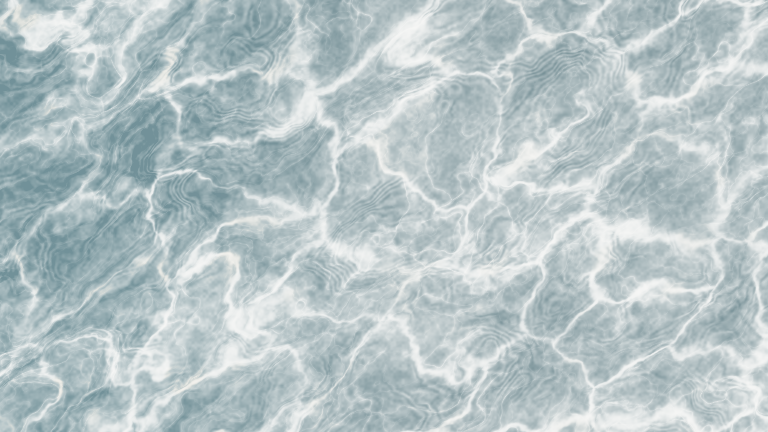
This texture is drawn by a WebGL 1 fragment shader. Its source:

```glsl
precision highp float;
uniform vec2 u_resolution;

#define CELL_SCALE 4.5
#define WARP 0.40
#define LINE_WIDTH 0.095
#define LINE_GAIN 0.40
#define GLOW_GAIN 0.27
#define WEB_GAIN 0.30
#define RIPPLE_GAIN 0.24
#define PATCH_GAIN 0.50
#define GRAIN_GAIN 0.30
#define BASE_LIGHT 0.27
#define DEEP_WATER vec3(0.47, 0.57, 0.595)
#define SUNLIT vec3(0.97, 0.97, 0.965)

float hash(vec2 p) {
  return fract(sin(dot(p, vec2(127.1, 311.7))) * 43758.5453);
}

vec2 hash2(vec2 p) {
  return vec2(hash(p), hash(p + 57.3));
}

float noise(vec2 p) {
  vec2 i = floor(p), f = fract(p);
  f = f * f * (3.0 - 2.0 * f);
  return mix(mix(hash(i), hash(i + vec2(1.0, 0.0)), f.x),
             mix(hash(i + vec2(0.0, 1.0)), hash(i + 1.0), f.x), f.y);
}

float fbm(vec2 p) {
  float sum = 0.0, amp = 0.533;
  for (int i = 0; i < 4; i++) {
    sum += amp * noise(p);
    p = mat2(1.6, 1.2, -1.2, 1.6) * p + 7.1;
    amp *= 0.5;
  }
  return sum;
}

vec2 warp(vec2 p) {
  return vec2(fbm(p), fbm(p + 31.7)) - 0.5;
}

// Gap between the two nearest seeds: zero along the cell borders
float cellGap(vec2 p) {
  vec2 i = floor(p), f = fract(p);
  float nearest = 8.0, second = 8.0;
  for (int y = -1; y <= 1; y++) {
    for (int x = -1; x <= 1; x++) {
      vec2 o = vec2(float(x), float(y));
      float d = length(o + 0.05 + 0.9 * hash2(i + o) - f);
      second = min(second, max(nearest, d));
      nearest = min(nearest, d);
    }
  }
  return second - nearest;
}

// Thin bright creases where a noise field crosses its middle
float crease(vec2 p, float sharpness) {
  return exp(-abs(fbm(p) - 0.5) * sharpness);
}

void main() {
  vec2 p = gl_FragCoord.xy / u_resolution.y;
  float across = gl_FragCoord.x / u_resolution.x;
  float choppy = 1.0 - smoothstep(0.1, 0.6, across);

  // Slanted, stretched water coordinates, rougher towards the left
  vec2 q = mat2(0.80, -0.60, 0.60, 0.80) * p;
  q *= CELL_SCALE * vec2(0.82, 1.15);
  vec2 bend = warp(q * 1.3);
  vec2 jitter = warp(q * 5.0 + 70.0);
  vec2 w = q + bend * WARP * (2.2 + 1.2 * choppy) + jitter * 0.16;

  // Main caustic lines with uneven width and strength
  float gap = cellGap(w);
  float swell = noise(q * 1.1 + 4.0);
  float width = LINE_WIDTH * mix(0.4, 1.9, swell * swell);
  float line = exp(-gap * gap / (width * width));
  line *= mix(0.35, 1.25, noise(q * 1.7 + 9.0));
  float glow = exp(-4.0 * gap);

  // Finer webs at two scales
  float web = exp(-cellGap(w * 1.9 + bend * 1.5 + 13.0) * 10.0);
  web *= smoothstep(0.2, 0.7, noise(q * 1.2 + 21.0));
  float fineWeb = exp(-cellGap(w * 4.1 + jitter * 1.2 + 33.0) * 6.0);
  fineWeb *= noise(q * 1.9 + 51.0);

  // Ripple contours inside the cells, slanted streaks and creases
  float height = fbm(q * 1.1 + bend * 0.8 + 40.0);
  float ripple = sin(height * 105.0 + 5.0 * noise(q * 7.0)) * noise(q * 2.3 + 3.0);
  float streak = fbm(w * vec2(3.0, 8.0) + 17.0) - 0.5;
  float thread = crease(w * vec2(2.0, 3.4) + 80.0, 22.0);

  // Broad light patches and sandy grain
  float patches = fbm(q * 0.8 + 2.5) - 0.5;
  float grain = noise(p * 75.0) * 0.5 + noise(p * 150.0 + 5.0) * 0.5 - 0.5;

  float light = BASE_LIGHT - 0.07 * choppy + 0.04 * across;
  light += GLOW_GAIN * glow + LINE_GAIN * line;
  light += WEB_GAIN * (web + 0.7 * fineWeb) + 0.16 * thread;
  light += RIPPLE_GAIN * 0.5 * ripple + PATCH_GAIN * patches * (1.0 + 0.5 * choppy);
  light += streak * (0.35 + 0.35 * choppy) + GRAIN_GAIN * grain;

  // Gentle shoulder so that bright areas keep their texture
  light = max(light, 0.0);
  light = min(light, 0.7) + 0.3 * (1.0 - exp(-max(light - 0.7, 0.0) / 0.26));

  // Teal in the choppy shade, a little cream in its highlights
  vec3 color = mix(DEEP_WATER, SUNLIT, light);
  color += vec3(-0.025, 0.0, 0.005) * choppy * (1.0 - light);
  float cream = smoothstep(0.62, 0.8, noise(q * 2.6 + 60.0)) * smoothstep(0.5, 0.8, light);
  color -= vec3(0.0, 0.012, 0.03) * cream * (0.3 + 0.7 * choppy);
  gl_FragColor = vec4(color, 1.0);
}
```
